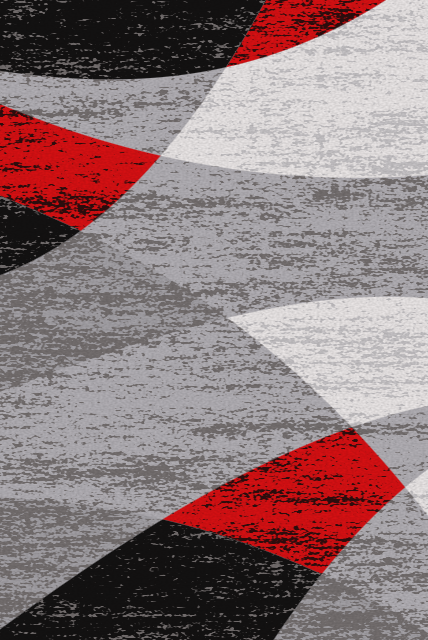
Give the GLSL for this pattern, as a WebGL 2 fragment shader.

```glsl
#version 300 es
precision highp float;
// A woven rug: long sweeping curves divide it into black, red, white and grey panels.
// Each curve is a cubic through four heights; panels are products of curve sides.
// Stretched gradient noise mixes two yarns per panel into horizontal flecks.

uniform vec2 u_resolution;
out vec4 fragColor;

float hash(vec2 p) {
    vec3 q = fract(vec3(p.xyx) * 0.1031);
    q += dot(q, q.yzx + 33.33);
    return fract((q.x + q.y) * q.z);
}

vec2 gradient(vec2 cell) {
    float angle = 6.2832 * hash(cell);
    return vec2(cos(angle), sin(angle));
}

float gradientNoise(vec2 p) {
    vec2 i = floor(p), f = fract(p);
    vec2 u = f * f * f * (f * (f * 6.0 - 15.0) + 10.0);
    vec2 e = vec2(1.0, 0.0);
    float low = mix(dot(gradient(i), f), dot(gradient(i + e), f - e), u.x);
    float high = mix(dot(gradient(i + e.yx), f - e.yx),
                     dot(gradient(i + 1.0), f - 1.0), u.x);
    return mix(low, high, u.y);
}

// Cubic through the heights h at t = 0, 1/3, 2/3 and 1
float cubic(vec4 h, float t) {
    float s = 3.0 * t;
    vec3 d1 = h.yzw - h.xyz;
    vec2 d2 = d1.yz - d1.xy;
    return h.x + s * (d1.x + (s - 1.0) / 2.0 * (d2.x + (s - 2.0) / 3.0 * (d2.y - d2.x)));
}

// Smooth 0..1 coverage of the side above a curve
float above(float y, vec4 heights, float t) {
    float d = y - cubic(heights, t);
    return clamp(d / fwidth(d) + 0.5, 0.0, 1.0);
}

// Broad bands, thin streaks and short stitches
float streaks(vec2 p) {
    return 0.40 * gradientNoise(p * vec2(1.6, 19.0) + 7.0)
         + 0.40 * gradientNoise(p * vec2(7.0, 75.0) + 31.0)
         + 0.55 * gradientNoise(p * vec2(38.0, 150.0) + 53.0)
         + 0.50 * gradientNoise(p * vec2(115.0, 215.0) + 89.0);
}

vec3 weave(vec3 yarn, vec3 fleck, float bias, float streak) {
    return mix(yarn, fleck, smoothstep(-0.13, 0.13, streak + bias));
}

void main() {
    // Width spans 0..1, height 0..1.5
    vec2 p = gl_FragCoord.xy / u_resolution * vec2(1.0, 1.5);

    // Sides of the sweeping curves
    float topBowl = above(p.y, vec4(1.334, 1.316, 1.383, 1.570), p.x);
    float upperRise = above(p.y, vec4(0.855, 0.973, 1.182, 1.500), p.x / 0.621);
    float upperSag = above(p.y, vec4(1.256, 1.145, 1.090, 1.090), p.x);
    float longFall = above(p.y, vec4(1.041, 0.883, 0.647, 0.291), p.x);
    float middleRise = above(p.y, vec4(0.582, 0.699, 0.783, 0.801), p.x);
    float lowerRise = above(p.y, vec4(0.025, 0.254, 0.436, 0.549), p.x);
    float lowerFall = above(p.y, vec4(0.334, 0.293, 0.191, 0.016), p.x);
    float cornerRise = above(p.y, vec4(0.0, 0.164, 0.297, 0.400), (p.x - 0.639) / 0.361);

    // Panels
    float blackArea = topBowl * upperRise
                    + upperRise * (1.0 - longFall)
                    + (1.0 - lowerRise) * (1.0 - lowerFall) * cornerRise;
    float redArea = topBowl * (1.0 - upperRise)
                  + upperRise * (1.0 - upperSag) * longFall
                  + (1.0 - lowerRise) * (1.0 - longFall) * lowerFall * cornerRise;
    float whiteArea = (1.0 - topBowl) * (1.0 - upperRise) * upperSag
                    + longFall * (1.0 - middleRise) * lowerRise
                    + longFall * (1.0 - cornerRise);
    float shadeArea = (1.0 - upperRise) * (1.0 - longFall) * middleRise
                    + lowerRise * (1.0 - lowerFall)
                    + (1.0 - cornerRise) * (1.0 - lowerFall);

    // Yarns
    float streak = streaks(p);
    vec3 silver = vec3(0.66, 0.65, 0.67);
    vec3 slate = vec3(0.43, 0.41, 0.41);
    vec3 charcoal = vec3(0.07, 0.065, 0.065);
    vec3 scarlet = vec3(0.80, 0.06, 0.07);
    vec3 ivory = vec3(0.87, 0.855, 0.855);

    vec3 color = weave(silver, slate, -0.11, streak);
    color = mix(color, weave(silver * 0.92, slate, 0.07, streak), min(shadeArea, 1.0));
    color = mix(color, weave(ivory, vec3(0.73, 0.72, 0.73), -0.14, streak), min(whiteArea, 1.0));
    color = mix(color, weave(scarlet, vec3(0.17, 0.05, 0.05), -0.15, streak), min(redArea, 1.0));
    color = mix(color, weave(charcoal, slate, -0.22, streak), min(blackArea, 1.0));

    // Fine pile grain
    float grain = gradientNoise(p * vec2(150.0, 240.0) + 17.0);
    fragColor = vec4(color * (1.0 + 0.10 * grain), 1.0);
}
```
